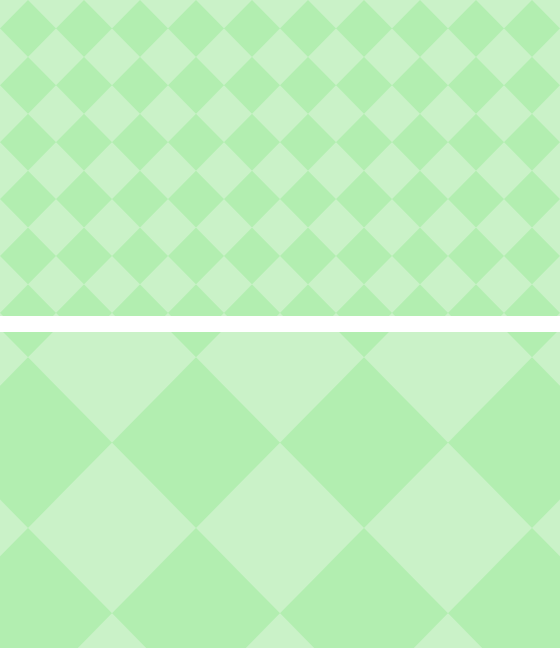
Top: the whole. Bottom: its middle third, enlarged.
Give the GLSL for this pattern, as a Shadertoy shader.

```glsl
#define TILE_SIZE vec2(0.1, 0.18) // share of canvas width and height
#define DARK_GREEN vec3(0.698, 0.933, 0.692)
#define LIGHT_GREEN vec3(0.792, 0.949, 0.784)

// Signed distance-like field of a diamond filling a unit cell
float diamond(vec2 p) {
    return abs(p.x) + abs(p.y) - 0.5;
}

void mainImage(out vec4 fragColor, in vec2 fragCoord) {
    // Rows start at the top edge, columns at the left edge
    vec2 fromTopLeft = vec2(fragCoord.x, iResolution.y - fragCoord.y);
    vec2 tilePixels = TILE_SIZE * iResolution.xy;
    vec2 cell = fract(fromTopLeft / tilePixels) - 0.5;

    // One-pixel smooth edge, scaled by the field's gradient
    float pixelStep = length(1.0 / tilePixels);
    float lightMask = clamp(diamond(cell) / pixelStep + 0.5, 0.0, 1.0);

    fragColor = vec4(mix(DARK_GREEN, LIGHT_GREEN, lightMask), 1.0);
}
```
